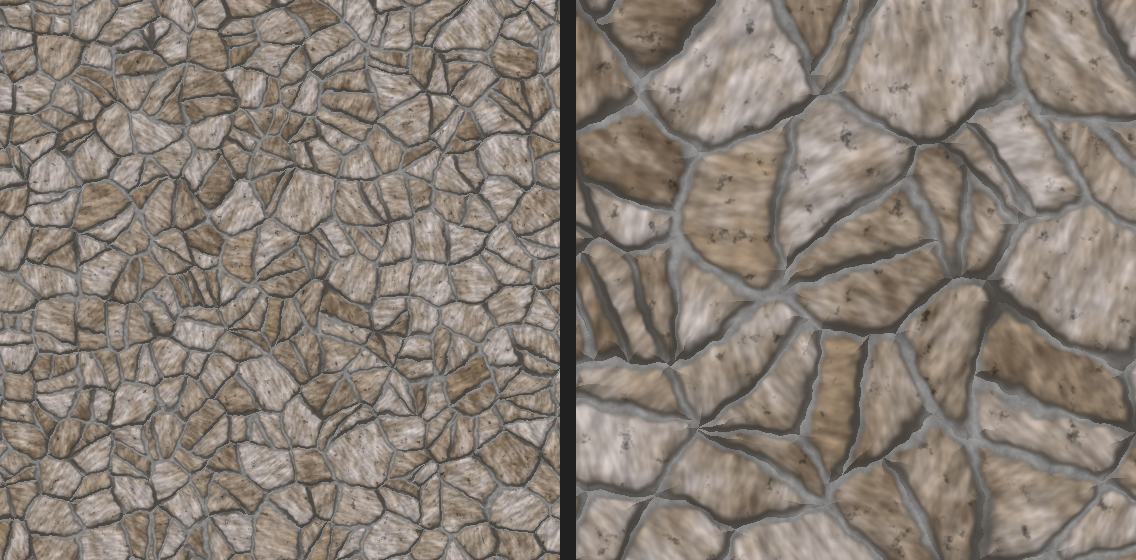
Left: the whole. Right: its middle third, enlarged.
A Shadertoy shader for this texture:

```glsl
const float STONES_ACROSS = 15.0;
const vec2 LIGHT_DIR = vec2(-0.3, 0.95);

const vec3 UMBER  = vec3(0.47, 0.40, 0.33);
const vec3 SAND   = vec3(0.61, 0.555, 0.50);
const vec3 PALE   = vec3(0.69, 0.655, 0.64);
const vec3 OCHRE  = vec3(0.56, 0.46, 0.34);
const vec3 MORTAR = vec3(0.54, 0.535, 0.53);
const vec3 SHADOW = vec3(0.24, 0.22, 0.20);

struct Stone {
    float edge;    // distance to the joint centre line
    vec2 outward;  // direction to the nearest joint
    vec3 seed;     // random values of the stone
};

vec3 hash3(vec2 p) {
    vec3 q = fract(p.xyx * vec3(0.1031, 0.1030, 0.0973));
    q += dot(q, q.yxz + 33.33);
    return fract((q.xxy + q.yzz) * q.zyx);
}

vec2 direction(float turns) {
    float a = 6.2832 * turns;
    return vec2(cos(a), sin(a));
}

float corner(vec2 cell, vec2 f, vec2 offset) {
    return dot(direction(hash3(cell + offset).x), f - offset);
}

float gradientNoise(vec2 p) {
    vec2 i = floor(p), f = fract(p);
    vec2 u = f * f * f * (f * (f * 6.0 - 15.0) + 10.0);
    float low  = mix(corner(i, f, vec2(0, 0)), corner(i, f, vec2(1, 0)), u.x);
    float high = mix(corner(i, f, vec2(0, 1)), corner(i, f, vec2(1, 1)), u.x);
    return mix(low, high, u.y);
}

float fbm(vec2 p) {
    float sum = 0.0, amplitude = 0.55;
    for (int i = 0; i < 4; i++) {
        sum += amplitude * gradientNoise(p);
        p = mat2(1.6, 1.2, -1.2, 1.6) * p + 7.3;
        amplitude *= 0.65;
    }
    return sum;
}

vec2 noise2(vec2 p) {
    return vec2(gradientNoise(p), gradientNoise(p + 41.7));
}

float smoothMin(float a, float b, float k) {
    float h = max(k - abs(a - b), 0.0) / k;
    return min(a, b) - 0.25 * k * h * h;
}

// xy: site position, z: size weight
vec3 site(vec2 cell) {
    vec3 h = hash3(cell + 11.0);
    return vec3(cell + 0.05 + 0.9 * h.xy, 0.35 * h.z);
}

float powerDistance(vec2 p, vec3 s) {
    return dot(p - s.xy, p - s.xy) - s.z;
}

// Weighted Voronoi cells, some of them split by a straight crack
Stone findStone(vec2 p) {
    vec2 base = floor(p), owner = base;
    float best = 1e5;
    for (int y = -2; y <= 2; y++)
    for (int x = -2; x <= 2; x++) {
        vec2 cell = base + vec2(x, y);
        float d = powerDistance(p, site(cell));
        if (d < best) { best = d; owner = cell; }
    }

    vec3 own = site(owner);
    vec3 seed = hash3(owner + 73.0);
    vec2 outward = vec2(0.0, 1.0);
    float edge = 1e5, nearest = 1e5;
    for (int y = -2; y <= 2; y++)
    for (int x = -2; x <= 2; x++) {
        vec2 cell = base + vec2(x, y);
        if (cell == owner) continue;
        vec3 other = site(cell);
        vec2 across = other.xy - own.xy;
        float d = 0.5 * (powerDistance(p, other) - best) / length(across);
        if (d < nearest) { nearest = d; outward = normalize(across); }
        edge = smoothMin(edge, d, 0.09);
    }

    if (own.z > 0.09 && seed.x < 0.68) {
        vec2 normal = direction(seed.y);
        float side = dot(p - own.xy, normal);
        if (abs(side) < nearest) outward = -normal * sign(side);
        edge = smoothMin(edge, abs(side), 0.09);
        seed = hash3(owner + (side > 0.0 ? 131.0 : 197.0));
    }
    return Stone(edge, outward, seed);
}

vec3 stoneColor(vec2 p, vec3 seed) {
    // Layered grain runs along a direction of its own in each stone
    vec2 axis = direction(seed.z);
    vec2 q = mat2(axis.x, -axis.y, axis.y, axis.x) * p * vec2(1.3, 2.8) + 50.0 * seed.xy;
    float grain = fbm(q);
    float relief = grain - fbm(q + vec2(0.10, 0.16));
    float patches = fbm(p * 1.7 + 30.0 * seed.yz);
    float tone = 0.15 + 0.75 * seed.x + 1.0 * patches + 0.5 * grain;

    vec3 color = mix(UMBER, SAND, smoothstep(-0.1, 0.55, tone));
    color = mix(color, PALE, smoothstep(0.45, 1.05, tone));
    float rust = smoothstep(0.7, 1.0, seed.y) * smoothstep(-0.25, 0.3, patches);
    color = mix(color, OCHRE, 0.65 * rust);
    float pits = smoothstep(0.18, 0.5, fbm(p * 4.5 + 9.0));
    return color * (1.0 + 0.50 * relief + 0.12 * grain - 0.40 * pits);
}

vec3 mortarColor(vec2 p, float light) {
    float depth = gradientNoise(p * 0.9) - 0.28 * light;
    vec3 color = MORTAR * (1.0 + 0.3 * fbm(p * 6.0));
    return mix(color, SHADOW, 0.8 * smoothstep(-0.15, 0.4, depth));
}

void mainImage(out vec4 fragColor, in vec2 fragCoord) {
    vec2 p = fragCoord / iResolution.y * STONES_ACROSS;
    float blur = max(STONES_ACROSS / iResolution.y, 0.02);

    // Uneven layout and chipped outlines
    vec2 warped = p + 0.55 * noise2(p * 0.45) + 0.07 * noise2(p * 3.0) + 0.035 * noise2(p * 8.0);
    Stone stone = findStone(warped);
    float inside = stone.edge - 0.05 - 0.035 * gradientNoise(p * 1.4);
    float light = dot(stone.outward, LIGHT_DIR);

    // Rounded rims and a contact shadow on the lower side
    float rim = 1.0 - smoothstep(0.0, 0.14, inside);
    float contact = 1.0 - smoothstep(0.0, 0.045, abs(inside));
    vec3 face = stoneColor(p, stone.seed) * (1.0 + rim * (0.14 * light - 0.10));
    vec3 color = mix(mortarColor(p, light), face, smoothstep(-blur, blur, inside));
    color = mix(color, SHADOW, contact * (0.34 - 0.24 * light));

    fragColor = vec4(clamp(color, 0.0, 1.0), 1.0);
}
```
